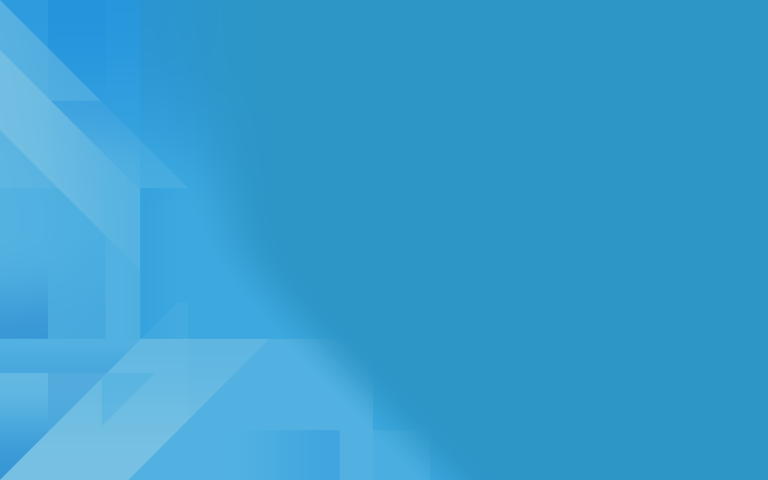
This background is drawn by a Shadertoy shader. Its source:

```glsl
// Translucent blue panes and 45-degree ribbons on the left of a flat blue field.
// Each pane is a soft-edged mask blended with a tint; a curved falloff then
// dissolves the whole group into the plain field on the right.

const vec3 FIELD = vec3(0.178, 0.589, 0.782);
const vec3 AZURE = vec3(0.145, 0.580, 0.865);
const vec3 SKY   = vec3(0.235, 0.660, 0.875);
const vec3 PALE  = vec3(0.480, 0.760, 0.890);
const vec3 DEEP  = vec3(0.160, 0.530, 0.810);

// Antialiased step: 0 below the edge, 1 above it.
float past(float edge, float v) {
    float soft = 0.75 / iResolution.y;
    return smoothstep(edge - soft, edge + soft, v);
}

float span(float lo, float hi, float v) {
    return past(lo, v) * (1.0 - past(hi, v));
}

float box(vec2 p, vec2 lo, vec2 hi) {
    return span(lo.x, hi.x, p.x) * span(lo.y, hi.y, p.y);
}

vec3 pane(vec3 under, vec3 tint, float mask, float opacity) {
    return mix(under, tint, mask * opacity);
}

// Base gradient with the tall panes of the upper half.
vec3 upperPanes(vec2 p) {
    float falling = p.x + p.y;
    vec3 col = mix(SKY, AZURE, smoothstep(0.55, 1.0, p.y));
    col = pane(col, SKY, span(-1.0, 0.1, p.x) * past(0.6, p.y), 0.35);
    col = pane(col, SKY, span(0.22, 0.292, p.x) * past(0.6, p.y), 0.12);
    col = pane(col, FIELD, past(0.292, p.x) * past(0.608, p.y),
               0.45 * smoothstep(0.6, 1.0, p.y));

    // Broad sheet below the falling diagonal.
    float sheet = 1.0 - past(1.0, falling);
    float left = span(-1.0, 0.292, p.x) * past(0.294, p.y);
    float tip = box(p, vec2(0.292, 0.608), vec2(0.392, 0.8));
    col = pane(col, PALE, sheet * left, mix(0.55, 0.30, p.x / 0.292));
    col = pane(col, PALE, sheet * tip, 0.20);

    // Bright ribbon and the darker wedge beside it.
    float ribbon = span(0.729, 0.896, falling) * left;
    col = pane(col, PALE, ribbon, mix(0.75, 0.15, smoothstep(0.0, 0.292, p.x)));
    float wedge = span(0.896, 1.0, falling) * box(p, vec2(0.1, 0.6), vec2(0.292, 0.79));
    col = pane(col, AZURE, wedge, 0.40 * smoothstep(0.64, 0.79, p.y));
    return col;
}

// Shaded blocks between the two diagonal ribbons.
vec3 middlePanes(vec3 col, vec2 p) {
    float below = 1.0 - past(0.729, p.x + p.y);
    float shade = smoothstep(0.55, 0.29, p.y);
    col = pane(col, SKY, box(p, vec2(-1.0, 0.294), vec2(0.22, 0.608)) * below, 0.30);
    col = pane(col, DEEP, box(p, vec2(-1.0, 0.294), vec2(0.1, 0.608)), 0.62 * shade * shade);
    col = pane(col, DEEP, box(p, vec2(0.1, 0.294), vec2(0.22, 0.608)), 0.16 * shade);
    col = pane(col, AZURE, box(p, vec2(0.292, 0.294), vec2(0.392, 0.608)),
               0.25 * smoothstep(0.392, 0.292, p.x));
    float peak = box(p, vec2(0.292, 0.294), vec2(0.392, 0.37)) * (1.0 - past(0.0, p.y - p.x));
    return pane(col, PALE, peak, 0.12);
}

// Horizontal strips, rising ribbon and small blocks along the bottom.
vec3 lowerPanes(vec3 col, vec2 p) {
    float rising = p.x - p.y;
    float bottom = 1.0 - past(0.294, p.y);
    col = pane(col, PALE, bottom * span(-1.0, 0.708, p.x), 0.36);

    // Stacked blocks left of the ribbon.
    float corner = bottom * (1.0 - past(0.0, rising));
    float strip = corner * (1.0 - past(0.223, p.y));
    col = pane(col, PALE, strip, 0.38 * smoothstep(0.05, 0.223, p.y));
    col = pane(col, DEEP, corner - strip, 0.25 * smoothstep(0.294, 0.223, p.y));
    col = pane(col, DEEP, strip * past(0.1, p.x), 0.25);
    col = pane(col, DEEP, strip * (1.0 - past(0.1, p.x)), 0.65 * smoothstep(0.2, 0.0, p.y));

    // Rising ribbon, brightest near its foot.
    float ribbon = bottom * span(0.0, 0.267, rising);
    col = pane(col, PALE, ribbon, mix(0.90, 0.30, smoothstep(0.02, 0.294, p.y)));
    float notch = ribbon * box(p, vec2(0.212, 0.0), vec2(0.4, 0.223)) * (1.0 - past(0.1, rising));
    col = pane(col, SKY, notch, 0.38);
    col = pane(col, PALE, ribbon * span(-1.0, 0.392, p.x), 0.15);

    // Blocks near the fading edge.
    float dim = box(p, vec2(0.4, -1.0), vec2(0.708, 0.104)) * past(0.48, p.x + p.y);
    col = pane(col, AZURE, dim * past(0.267, rising), 0.40 * smoothstep(0.45, 0.708, p.x));
    col = pane(col, PALE, bottom * span(0.708, 0.777, p.x), 0.36);
    col = pane(col, PALE, box(p, vec2(0.777, -1.0), vec2(0.896, 0.104)), 0.22);
    return col;
}

// Fades right across a boundary that is upright above and diagonal below.
float glow(vec2 p) {
    float drop = 0.48 - p.y;
    float edge = 0.47 + 0.5 * (drop + sqrt(drop * drop + 0.01));
    float widen = 0.15 * smoothstep(0.5, 1.0, p.y);
    return 1.0 - smoothstep(edge - 0.10 - widen, edge + 0.07, p.x);
}

void mainImage(out vec4 fragColor, in vec2 fragCoord) {
    vec2 p = fragCoord / iResolution.y;
    vec3 panes = lowerPanes(middlePanes(upperPanes(p), p), p);
    fragColor = vec4(mix(FIELD, panes, glow(p)), 1.0);
}
```
